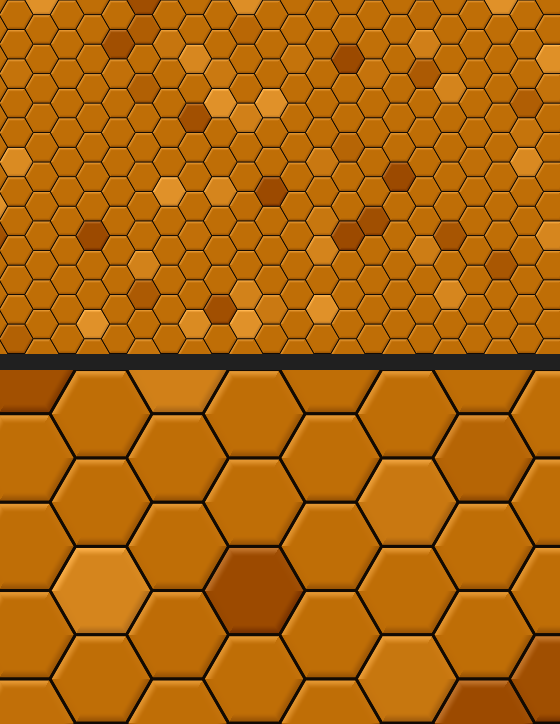
Top: the whole. Bottom: its middle third, enlarged.
Give the GLSL for this pattern, as a Shadertoy shader.

```glsl
float cellHash(ivec2 cell) {
    uint n = uint(cell.x + 512) * 1597334677u ^ uint(cell.y + 512) * 3812015801u;
    n = (n ^ (n >> 15)) * 2246822519u;
    n = (n ^ (n >> 13)) * 3266489917u;
    return float((n ^ (n >> 16)) & 65535u) / 65535.0;
}

// Centre of the nearest flat-topped hexagon of unit height
vec2 hexCentre(vec2 p) {
    vec2 period = vec2(sqrt(3.0), 1.0);
    vec2 even = round(p / period) * period;
    vec2 odd = (round(p / period - 0.5) + 0.5) * period;
    return distance(p, even) < distance(p, odd) ? even : odd;
}

// Outward normal of the closest side in xy, distance to that side in z
vec3 hexEdge(vec2 q) {
    vec3 edge = vec3(0.0, 1.0, 1.0);
    for (int i = 0; i < 6; i++) {
        float angle = radians(30.0 + 60.0 * float(i));
        vec2 normal = vec2(cos(angle), sin(angle));
        float d = 0.5 - dot(q, normal);
        if (d < edge.z) edge = vec3(normal, d);
    }
    return edge;
}

vec3 honeyColor(float h) {
    vec3 color = vec3(0.75, 0.43, 0.025);
    color = mix(color, vec3(0.88, 0.57, 0.16), clamp((h - 0.88) / 0.10, 0.0, 1.0));
    return mix(color, vec3(0.61, 0.29, 0.0), clamp((0.09 - h) / 0.07, 0.0, 1.0));
}

void mainImage(out vec4 fragColor, in vec2 fragCoord) {
    // Twelve rows, anchored at the upper left
    float pixel = 12.015 / iResolution.y;
    vec2 p = vec2(fragCoord.x, fragCoord.y - iResolution.y) * pixel - vec2(0.55, -0.5);
    vec2 centre = hexCentre(p);
    vec3 edge = hexEdge(p - centre);

    ivec2 cell = ivec2(round(centre / vec2(sqrt(3.0) * 0.5, 0.5)));
    vec3 color = honeyColor(cellHash(cell));

    // Soft bevel lit from the upper left
    float light = dot(edge.xy, normalize(vec2(-0.4, 0.9)));
    float bevel = 1.0 - smoothstep(0.01, 0.12, edge.z);
    color += bevel * (max(light, 0.0) * vec3(0.17, 0.19, 0.2) + min(light, 0.0) * vec3(0.16, 0.11, 0.01));

    // Dark seams
    float seam = 1.0 - smoothstep(0.018 - 0.5 * pixel, 0.018 + 0.5 * pixel, edge.z);
    color = mix(color, vec3(0.07, 0.04, 0.01), seam);
    fragColor = vec4(color, 1.0);
}
```
